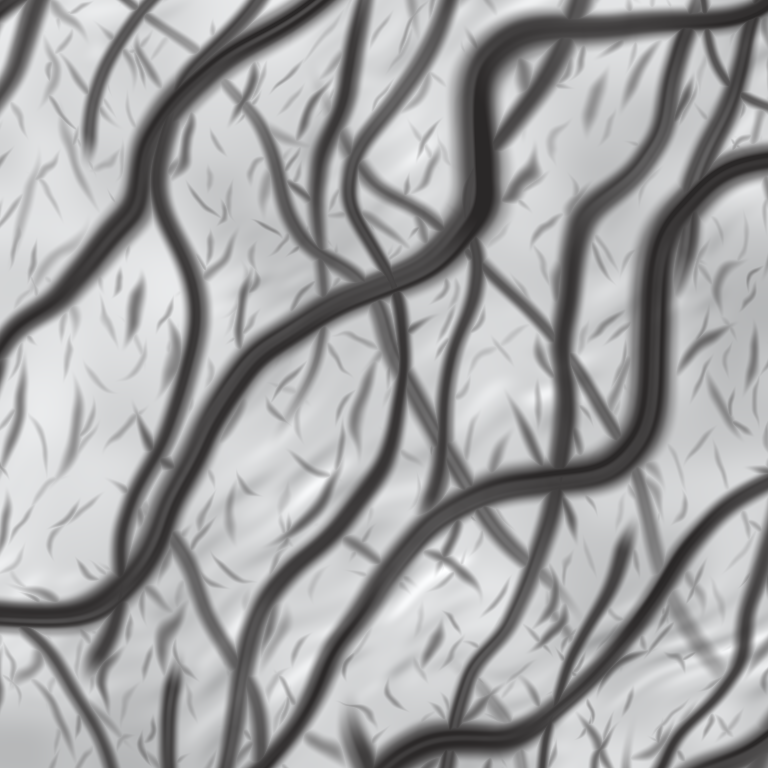
Reproduce this texture procedurally as a three.js fragment shader.

```glsl
#define TRUNK_SPACING 0.27
#define TRUNK_WIDTH 0.021
#define BRANCH_SPACING 0.125
#define BRANCH_WIDTH 0.012
#define LINK_SPACING 0.2
#define LINK_WIDTH 0.009
#define TWIG_CELLS 10.0
#define WARP 0.07
#define EDGE_SOFTNESS 0.006
#define RELIEF 0.22
#define PALE vec3(0.80, 0.805, 0.81)
#define INK vec3(0.165, 0.155, 0.155)

varying vec2 vUv;

float hash(vec2 p) {
  vec3 q = fract(p.xyx * vec3(0.1031, 0.1030, 0.0973));
  q += dot(q, q.yzx + 33.33);
  return fract((q.x + q.y) * q.z);
}

float noise(vec2 p) {
  vec2 cell = floor(p);
  vec2 f = fract(p);
  f = f * f * f * (f * (f * 6.0 - 15.0) + 10.0);
  float low = mix(hash(cell), hash(cell + vec2(1.0, 0.0)), f.x);
  float high = mix(hash(cell + vec2(0.0, 1.0)), hash(cell + 1.0), f.x);
  return mix(low, high, f.y);
}

vec2 direction(float angle) {
  return vec2(cos(angle), sin(angle));
}

// Sideways drift of one vein along its length
float drift(float along, float row) {
  return 2.0 * noise(vec2(along * 3.5, row)) + 0.5 * noise(vec2(along * 8.0, row + 2.0)) - 1.25;
}

// Family of wandering veins that merge and part; returns darkness
float veins(vec2 p, float angle, float spacing, float width, float wander, float gate, float seed) {
  vec2 dir = direction(angle);
  float along = dot(p, dir);
  float across = dot(p, vec2(dir.y, -dir.x)) / spacing;
  float dark = 0.0;
  for (int i = -2; i <= 2; i++) {
    float id = floor(across) + float(i);
    float row = id * 7.0 + seed;
    float path = wander * drift(along, row);
    float slope = (wander * drift(along + 0.01, row) - path) * spacing / 0.01;
    float d = (across - id - 0.5 - path) * spacing / sqrt(1.0 + slope * slope);
    float presence = smoothstep(gate, gate + 0.25, noise(vec2(along * 3.0, row + 3.0)));
    float w = width * (0.55 + 0.9 * noise(vec2(along * 3.0, row + 5.0))) * (0.4 + 0.6 * presence);
    float strand = noise(vec2(d * 150.0 + row, along * 5.0));
    float body = 1.0 - smoothstep(0.3 * w, 1.2 * w + EDGE_SOFTNESS, abs(d));
    dark = max(dark, body * presence * (0.76 + 0.3 * strand));
  }
  return dark;
}

// Short bent strokes, tapered at the ends
float twigs(vec2 p, float cells, float seed) {
  vec2 q = p * cells;
  float dark = 0.0;
  for (int y = -1; y <= 1; y++) {
    for (int x = -1; x <= 1; x++) {
      vec2 cell = floor(q) + vec2(float(x), float(y));
      vec2 key = cell + seed;
      vec2 center = cell + vec2(hash(key), hash(key + 19.0));
      float lean = hash(key + 37.0) < 0.68 ? 1.12 : 2.2;
      vec2 dir = direction(lean + 0.8 * (hash(key + 53.0) - 0.5));
      vec2 r = q - center;
      float t = dot(r, dir) / (0.45 + 0.4 * hash(key + 71.0));
      float bend = 0.5 * (hash(key + 83.0) - 0.5) * t * t + 0.12 * (noise(q * 2.5 + seed) - 0.5);
      float d = abs(dot(r, vec2(dir.y, -dir.x)) - bend);
      float taper = 1.0 - smoothstep(0.25, 1.0, abs(t));
      float body = 1.0 - smoothstep(0.0, 0.04 + 0.075 * taper, d);
      dark = max(dark, body * taper * (0.3 + 0.6 * hash(key + 97.0)));
    }
  }
  return dark;
}

// Height of the faint wrinkles on the pale skin
float wrinkles(vec2 p) {
  vec2 bent = p + 0.05 * vec2(noise(p * 9.0), noise(p * 9.0 + 31.0));
  vec2 dir = direction(0.6);
  return noise(vec2(dot(bent, dir) * 14.0, dot(bent, vec2(-dir.y, dir.x)) * 34.0));
}

void main() {
  vec2 p = vUv + WARP * (vec2(noise(vUv * 3.5 + 4.0), noise(vUv * 3.5 + 47.0)) - 0.5);

  // Pale ground with soft clouds and wrinkles
  float cloud = 0.16 * (noise(p * 5.0 + 11.0) - 0.5) + 0.07 * (noise(p * 13.0) - 0.5);
  float emboss = wrinkles(p) - wrinkles(p + vec2(0.006, -0.008));
  float creased = smoothstep(0.3, 0.7, noise(p * 6.0 + 63.0));
  float glow = 0.06 * smoothstep(0.5, 1.3, vUv.y - vUv.x + 0.5);
  vec3 color = PALE + cloud + glow + RELIEF * emboss * creased;

  // Twigs first, then the vein network by rising weight
  float fine = max(0.72 * twigs(p, TWIG_CELLS, 5.0), 0.38 * twigs(p, TWIG_CELLS * 1.9, 140.0));
  float links = 0.75 * veins(p, 2.15, LINK_SPACING, LINK_WIDTH, 0.4, 0.48, 211.0);
  float branches = 0.88 * veins(p, 1.29, BRANCH_SPACING, BRANCH_WIDTH, 0.6, 0.2, 90.0);
  float trunks = veins(p, 0.77, TRUNK_SPACING, TRUNK_WIDTH, 0.34, -1.0, 17.0);
  float dark = max(max(fine, links), max(branches, trunks));
  dark = clamp(dark + 0.12 * fine * (1.0 - dark), 0.0, 1.0);

  gl_FragColor = vec4(mix(color, INK, dark), 1.0);
}
```
